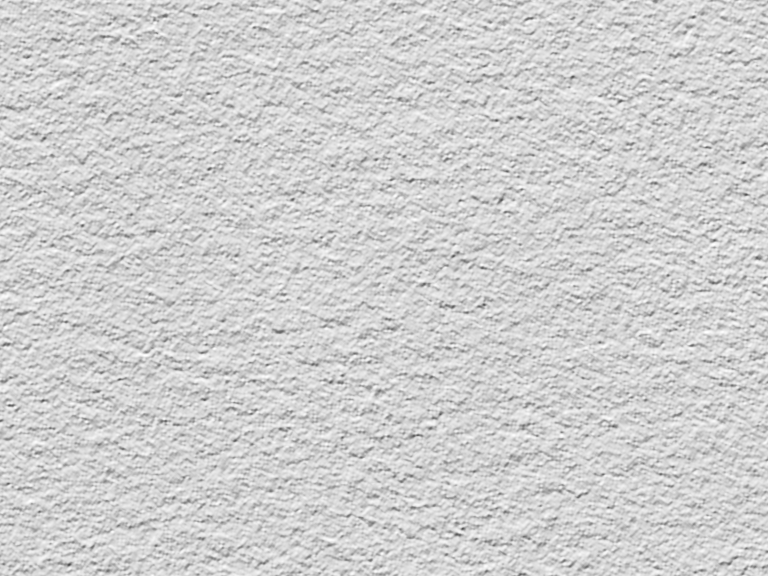
Reproduce this texture procedurally as a Shadertoy shader.

```glsl
// Rough white plaster wall lit from above.
// Low slanted lumps and crisp grit are height fields shaded by their slope
// toward the light; the grit is strongest along the shaded lump edges.

const float WALL_TONE = 0.825;              // grey of a surface facing the viewer
const float LUMP_CONTRAST = 0.80;           // relief strength of lumps and crumbs
const float GRIT_CONTRAST = 1.0;            // relief strength of the fine grit
const float SHADOW_GAIN = 1.22;             // extra depth on slopes facing down
const float HIGHLIGHT_ROLLOFF = 2.0;        // compression of the brightest slopes
const vec2 LIGHT_STEP = vec2(-0.0012, 0.0034); // slope sample, toward the light
const float LUMP_TILT = -0.24;              // lumps run slightly down to the right
const vec2 LUMP_SCALE = vec2(27.0, 52.0);   // lumps per canvas height
const vec2 CRUMB_SCALE = vec2(60.0, 98.0);
const vec2 GRIT_SCALE = vec2(122.0, 158.0);
const float DUST_SCALE = 205.0;
const float WARP = 0.016;                   // raggedness of the lump outlines

float hash(vec2 cell) {
    return fract(sin(dot(cell, vec2(127.1, 311.7))) * 43758.5453);
}

float valueNoise(vec2 p) {
    vec2 cell = floor(p);
    vec2 f = fract(p);
    f = f * f * (3.0 - 2.0 * f);
    float low = mix(hash(cell), hash(cell + vec2(1.0, 0.0)), f.x);
    float high = mix(hash(cell + vec2(0.0, 1.0)), hash(cell + vec2(1.0, 1.0)), f.x);
    return mix(low, high, f.y);
}

vec2 rotate(vec2 p, float angle) {
    float c = cos(angle);
    float s = sin(angle);
    return vec2(c * p.x + s * p.y, c * p.y - s * p.x);
}

// Ragged, slanted lumps with smaller crumbs on them
float lumpHeight(vec2 p) {
    vec2 warp = vec2(valueNoise(p * 72.0 + 7.3), valueNoise(p * 72.0 + 61.8)) - 0.5;
    vec2 q = rotate(p + WARP * warp, LUMP_TILT);
    return 0.42 * valueNoise(q * LUMP_SCALE + 13.0)
         + 0.26 * valueNoise(q * CRUMB_SCALE + 31.0);
}

// Grit turned to other angles so that no grid shows
float gritHeight(vec2 p) {
    return 0.25 * valueNoise(rotate(p, -0.40) * GRIT_SCALE + 53.0)
         + 0.19 * valueNoise(rotate(p, 0.75) * DUST_SCALE + 89.0);
}

void mainImage(out vec4 fragColor, in vec2 fragCoord) {
    vec2 p = fragCoord / iResolution.y;
    vec2 lit = p + LIGHT_STEP;

    // Slope toward the light: positive faces up, negative falls into shade
    float lumpSlope = LUMP_CONTRAST * (lumpHeight(p) - lumpHeight(lit));
    float gritSlope = GRIT_CONTRAST * (gritHeight(p) - gritHeight(lit));

    // Smooth tops, coarse broken grit under the lump edges
    float roughness = mix(0.75, 1.5, smoothstep(0.04, -0.08, lumpSlope));
    float slope = lumpSlope + roughness * gritSlope;
    float light = max(slope, 0.0);
    float shade = min(slope, 0.0);

    // Faint uneven tone over the whole wall
    float patches = 0.015 * (valueNoise(p * 4.0 + 3.0) - 0.5);

    float tone = WALL_TONE + patches
               + light / (1.0 + HIGHLIGHT_ROLLOFF * light)
               + SHADOW_GAIN * shade;
    fragColor = vec4(vec3(clamp(tone, 0.0, 1.0)), 1.0);
}
```
